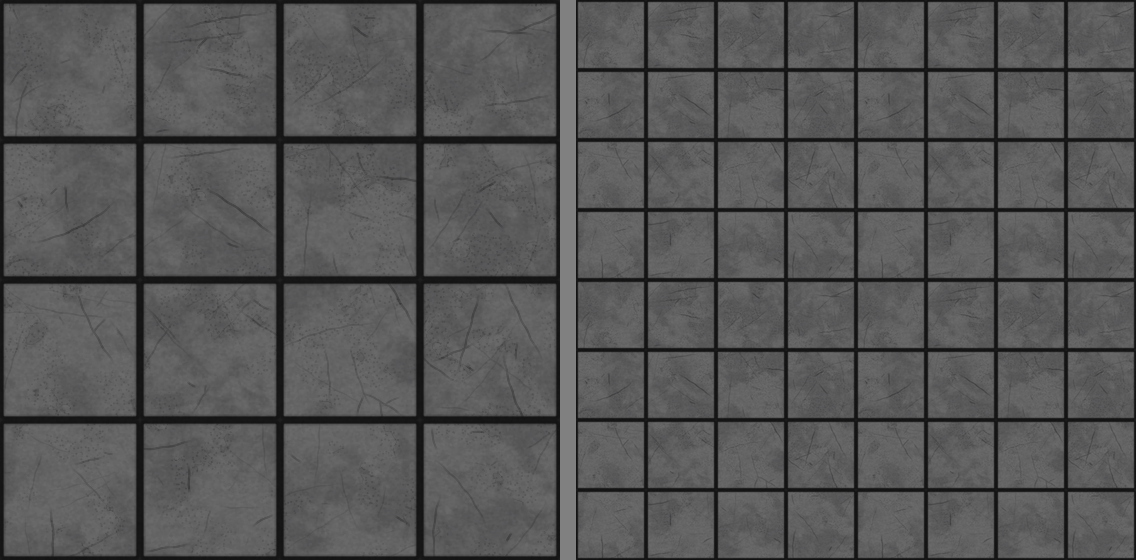
Left, the tile; right, the same tile 2 across and 2 down.
This texture is drawn by a Shadertoy shader. Its source:

```glsl
vec3 hash3(vec2 p) {
    vec3 q = fract(p.xyx * vec3(0.1031, 0.1030, 0.0973));
    q += dot(q, q.yxz + 33.33);
    return fract((q.xxy + q.yzz) * q.zyx);
}

// Wrapping cellular noise: x = nearest distance, y = blended cell shade
vec2 cells(vec2 uv, vec2 count, float seed) {
    vec2 p = uv * count, base = floor(p);
    float nearest = 2.0, sum = 0.0, total = 0.0;
    for (int j = -1; j <= 1; j++)
    for (int i = -1; i <= 1; i++) {
        vec2 c = base + vec2(i, j);
        vec3 r = hash3(mod(c, count) + seed);
        float d = length(c + r.xy - p);
        float w = exp(-5.0 * d * d);
        nearest = min(nearest, d);
        sum += w * r.z;
        total += w;
    }
    return vec2(nearest, sum / total);
}

// Layered blotches, bent by sines of whole frequency
float stains(vec2 uv) {
    uv += 0.008 * sin(6.28319 * (uv.yx * vec2(5.0, 7.0) + uv * vec2(3.0, 2.0)));
    float sum = 0.0, gain = 0.36;
    vec2 count = vec2(9.0, 11.0);
    for (int i = 0; i < 4; i++) {
        sum += gain * cells(uv, count, 17.0 * float(i)).y;
        count = count * 2.0 + vec2(3.0, 1.0);
        gain *= 0.72;
    }
    return sum / 0.94;
}

// Thin curved scratches inside one tile
float scratches(vec2 p, vec2 tile, float pixel) {
    float ink = 0.0;
    for (int i = 0; i < 12; i++) {
        vec3 a = hash3(tile * 7.0 + float(i) * 13.7 + 3.0);
        vec3 b = hash3(tile * 11.0 + float(i) * 9.1 + 51.0);
        float angle = a.z * 3.14159;
        vec2 q = p - mix(vec2(0.06), vec2(0.94), a.xy);
        q = vec2(q.x * cos(angle) + q.y * sin(angle), q.y * cos(angle) - q.x * sin(angle));
        q.y += (b.y - 0.5) * q.x * q.x + 0.003 * sin(q.x * 40.0 + b.z * 6.0);
        float reach = mix(0.04, 0.42, b.x * b.x);
        float width = mix(0.0015, 0.005, b.z * b.z);
        float line = 1.0 - smoothstep(width, width + pixel, abs(q.y));
        float fade = 1.0 - smoothstep(reach * 0.4, reach, abs(q.x));
        ink = max(ink, line * fade * mix(0.25, 0.85, b.z * b.z));
    }
    return ink;
}

void mainImage(out vec4 fragColor, in vec2 fragCoord) {
    vec2 uv = fragCoord / iResolution.xy;
    float pixel = 4.0 / iResolution.y;
    vec2 p = fract(uv * 4.0);
    vec2 tile = mod(floor(uv * 4.0), 4.0);
    vec3 tileRandom = hash3(tile + 29.0);

    // Rounded square tile, distance in tile units
    vec2 q = abs(p - 0.5) - 0.462;
    float d = length(max(q, 0.0)) + min(max(q.x, q.y), 0.0) - 0.012;

    // Mottled concrete face
    vec2 shifted = uv + tileRandom.xy;
    float stain = stains(shifted);
    float tone = smoothstep(0.28, 0.64, stain + 0.06 * (tileRandom.z - 0.5));
    vec3 face = mix(vec3(0.343, 0.343, 0.348), vec3(0.398), tone);

    // Fine streaked grain
    float grain = cells(uv, vec2(230.0, 256.0), 5.0).y;
    float streak = cells(shifted, vec2(36.0, 150.0), 71.0).y;
    face += 0.035 * (grain - 0.5) + 0.016 * (streak - 0.5);

    // Pits, hairline cracks and scratches
    vec2 wear = cells(shifted, vec2(24.0, 22.0), 43.0);
    float pit = 1.0 - smoothstep(0.08, 0.3, cells(uv, vec2(110.0), 91.0).x);
    face -= 0.045 * pit * smoothstep(0.5, 0.75, wear.y);
    float crack = 1.0 - smoothstep(0.004, 0.022, abs(stain - 0.47));
    face -= 0.035 * crack * smoothstep(0.6, 0.8, wear.y);
    face -= 0.10 * scratches(p, tile, pixel);

    // Darkened rim and grout, a little lighter at the crossings
    face *= mix(0.8, 1.0, smoothstep(0.0, 0.022, -d));
    vec3 grout = vec3(0.083 + 0.035 * smoothstep(0.018, 0.04, d) + 0.012 * (grain - 0.5));
    float soft = max(0.007, 0.7 * pixel);
    vec3 color = mix(face, grout, smoothstep(-soft, soft, d));
    fragColor = vec4(color, 1.0);
}
```
